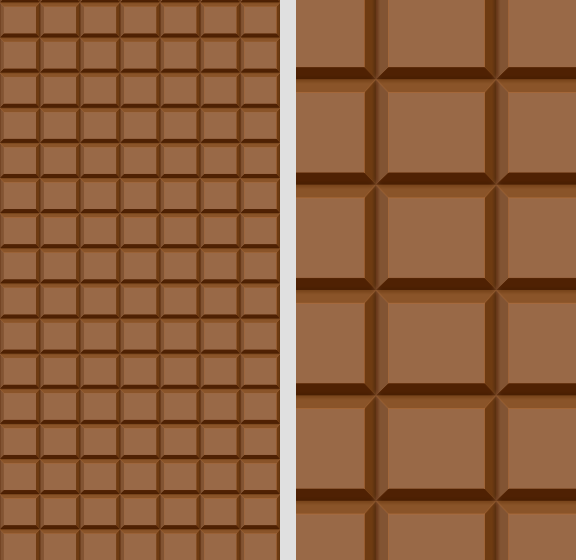
Left: the whole. Right: its middle third, enlarged.
Reproduce this pattern procedurally as a Shadertoy shader.

```glsl
// Slab of chocolate: a grid of raised tiles with four mitred bevels each.
// Signed distances to the nearest grooves choose the bevel and its shade;
// a thin lit rim outlines each flat face and soft glints mark the corners.

#define PITCH vec2(0.14315, 0.12545)   // tile size, in canvas widths
#define ORIGIN vec2(-0.0010, 0.0083)   // first groove crossing from the top left
#define BEVEL_LEFT 0.0150
#define BEVEL_RIGHT 0.0138
#define BEVEL_TOP 0.0158
#define BEVEL_BOTTOM 0.0145
#define RIM_WIDTH 0.0014
#define RIM_STRENGTH 0.60
#define MITRE_GLINT 0.30
#define CROSS_GLINT 0.25

const vec3 FACE = vec3(0.60, 0.41, 0.28);
const vec3 RIM = vec3(0.69, 0.43, 0.23);
const vec3 GROOVE = vec3(0.41, 0.22, 0.10);
const vec3 LEFT = vec3(0.51, 0.33, 0.20);
const vec3 RIGHT = vec3(0.43, 0.23, 0.07);
const vec3 TOP = vec3(0.54, 0.33, 0.16);
const vec3 BOTTOM = vec3(0.31, 0.13, 0.01);

// Signed offset from the nearest groove on each axis
vec2 grooveOffset(vec2 p) {
    return (fract(p / PITCH + 0.5) - 0.5) * PITCH;
}

void mainImage(out vec4 fragColor, in vec2 fragCoord) {
    float pixel = 1.0 / iResolution.x;
    vec2 p = vec2(fragCoord.x, iResolution.y - fragCoord.y) * pixel;
    vec2 offset = grooveOffset(p - ORIGIN);

    // Positive sides are left and top bevels, negative are right and bottom
    vec2 side = smoothstep(-0.6 * pixel, 0.6 * pixel, offset);
    vec2 width = mix(vec2(BEVEL_RIGHT, BEVEL_BOTTOM), vec2(BEVEL_LEFT, BEVEL_TOP), side);
    vec2 depth = abs(offset) / width;
    float nearest = min(depth.x, depth.y);
    float soft = 0.6 * pixel / BEVEL_TOP;

    // Bevel shades, running from the groove up to the face
    vec2 rise = smoothstep(0.0, 0.40, depth);
    vec3 leftShade = mix(GROOVE, LEFT, rise.x);
    vec3 rightShade = mix(RIGHT * 0.82, RIGHT, rise.x);
    vec3 topShade = mix(mix(RIGHT, TOP, 0.4), TOP, rise.y);
    vec3 bottomShade = mix(BOTTOM * 0.92, BOTTOM, rise.y);
    vec3 across = mix(rightShade, leftShade, side.x);
    vec3 down = mix(bottomShade, topShade, side.y);
    float mitre = depth.y - depth.x;
    vec3 color = mix(down, across, smoothstep(-soft, soft, mitre));

    // Corner glints along the mitres and at groove crossings
    float seam = 1.0 - smoothstep(0.0, 0.10 + soft, abs(mitre));
    color = mix(color, RIM, seam * MITRE_GLINT * mix(0.3, 1.0, side.y));
    color = mix(color, FACE, CROSS_GLINT * exp(-dot(offset, offset) / 0.00002));

    // Flat face, then its lit rim, fainter along the bottom
    float faceMask = smoothstep(1.0 - soft, 1.0 + soft, nearest);
    color = mix(color, FACE, faceMask);
    float rimDistance = abs(nearest - 1.0) * BEVEL_TOP;
    float halfRim = 0.5 * RIM_WIDTH;
    float rim = 1.0 - smoothstep(halfRim - 0.5 * pixel, halfRim + 0.5 * pixel, rimDistance);
    float onBottom = step(depth.y, depth.x) * (1.0 - side.y);
    color = mix(color, RIM, rim * RIM_STRENGTH * mix(1.0, 0.3, onBottom));

    fragColor = vec4(color, 1.0);
}
```
